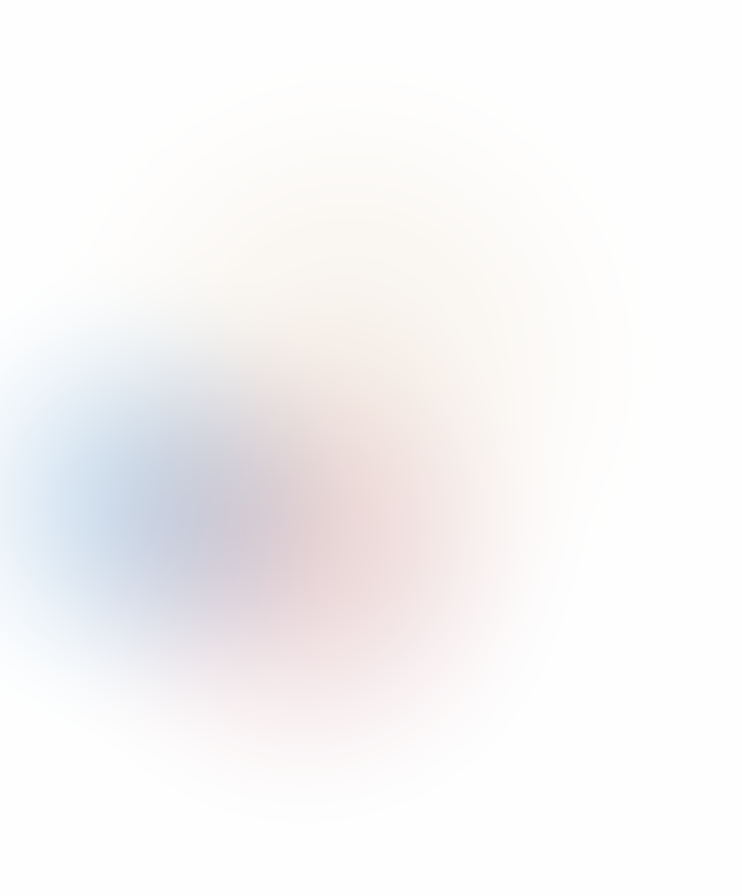
Write a Shadertoy shader that draws this background.

```glsl
// Soft blue, rose and cream glows blended into a white background.

// Smooth falloff: 1 at the centre, 0 at the radius and beyond.
float glow(vec2 p, vec2 centre, float radius) {
    vec2 d = (p - centre) / radius;
    float f = max(1.0 - dot(d, d), 0.0);
    return f * f * f;
}

void mainImage(out vec4 fragColor, in vec2 fragCoord) {
    // Canvas height is one unit
    vec2 p = fragCoord / iResolution.y;
    vec3 color = vec3(0.998);

    // Each glow absorbs part of the white light
    color -= vec3(0.025, 0.045, 0.070) * glow(p, vec2(0.390, 0.596), 0.423); // cream
    color -= vec3(0.060, 0.135, 0.125) * glow(p, vec2(0.339, 0.375), 0.352); // rose
    color -= vec3(0.180, 0.110, 0.050) * glow(p, vec2(0.156, 0.440), 0.306); // blue

    fragColor = vec4(color, 1.0);
}
```
